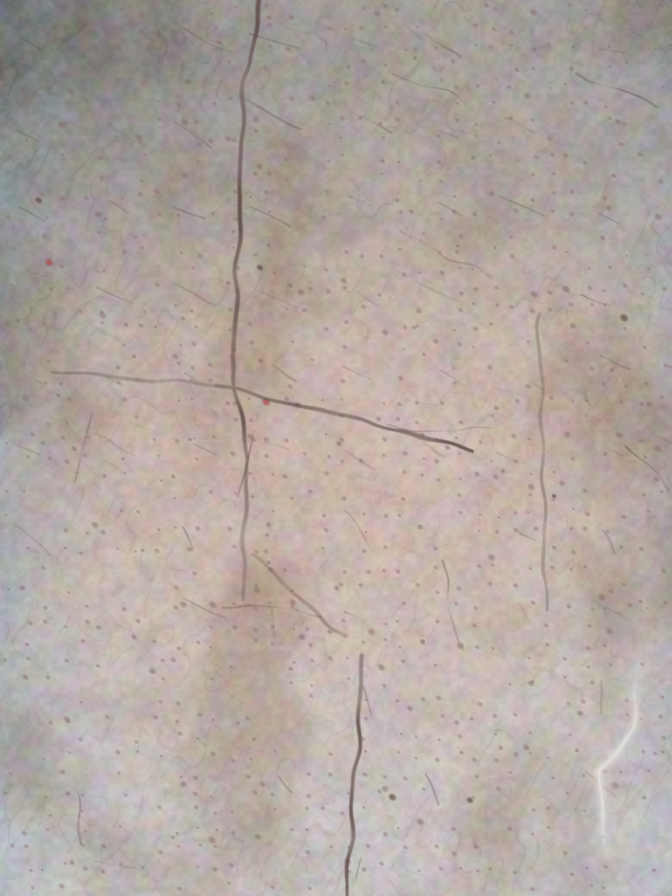
A Shadertoy shader for this texture:

```glsl
// Worn, pinkish plaster sheet with thin cracks, a pale fold, stains and flecks.
// Smooth lighting gradients carry mottled noise; cracks are wobbling segments,
// while flecks and scratches are scattered over hashed grid cells.

const vec3 TOP_GREY    = vec3(0.655, 0.630, 0.605);
const vec3 WARM_PINK   = vec3(0.805, 0.722, 0.683);
const vec3 LOW_PALE    = vec3(0.775, 0.752, 0.745);
const vec3 EDGE_BLUE   = vec3(0.640, 0.672, 0.700);
const vec3 CORNER_DARK = vec3(0.400, 0.430, 0.445);
const vec3 STAIN_TINT  = vec3(0.850, 0.800, 0.740);
const vec3 CRACK_BROWN = vec3(0.350, 0.280, 0.260);
const vec3 FLECK_BROWN = vec3(0.490, 0.390, 0.390);
const vec3 FLECK_RED   = vec3(0.680, 0.240, 0.270);
const vec3 FOLD_WHITE  = vec3(0.900, 0.890, 0.880);
const float GRAIN  = 0.085;
const float CHROMA = 0.075;

float hash(vec2 p) {
    vec3 q = fract(p.xyx * 0.1031);
    q += dot(q, q.yzx + 33.33);
    return fract((q.x + q.y) * q.z);
}

float noise(vec2 p) {
    vec2 i = floor(p), f = fract(p);
    f = f * f * (3.0 - 2.0 * f);
    return mix(mix(hash(i), hash(i + vec2(1, 0)), f.x),
               mix(hash(i + vec2(0, 1)), hash(i + vec2(1, 1)), f.x), f.y);
}

float fbm(vec2 p) {
    float sum = 0.0, amp = 0.5;
    for (int i = 0; i < 4; i++) {
        sum += amp * noise(p);
        p = mat2(1.6, 1.2, -1.2, 1.6) * p + 7.3;
        amp *= 0.5;
    }
    return sum / 0.9375;
}

// Distance to a segment
float segment(vec2 p, vec2 a, vec2 b) {
    vec2 d = b - a;
    return length(p - a - d * clamp(dot(p - a, d) / dot(d, d), 0.0, 1.0));
}

// Soft line of uneven darkness
float crack(vec2 p, vec2 a, vec2 b, float width) {
    float line = 1.0 - smoothstep(width * 0.25, width * 1.5, segment(p, a, b));
    return line * (0.45 + 0.55 * noise(p * 32.0));
}

// Scattered oval flecks: x is coverage, y a random tint
vec2 flecks(vec2 p, float cells, float density, float size) {
    vec2 id = floor(p * cells), seed = id + cells * 3.0;
    vec2 centre = 0.5 + 0.5 * (vec2(hash(seed), hash(seed + 19.7)) - 0.5);
    vec2 d = fract(p * cells) - centre;
    d = vec2(d.x + d.y * 0.5, d.y - d.x * 0.25);
    float r = size * mix(0.5, 1.0, hash(seed + 41.3));
    float cover = 1.0 - smoothstep(r * 0.35, r * 1.25, length(d));
    return vec2(cover * step(hash(seed + 73.1), density), hash(seed + 5.9));
}

// Short scratches, slanted near the top and mixed below
float scratches(vec2 p, float cells) {
    vec2 id = floor(p * cells), seed = id + cells * 5.0;
    float turn = hash(seed + 2.1), high = smoothstep(0.65, 0.9, p.y);
    float angle = mix(-1.9 * turn, -0.3 - 0.3 * turn, high);
    vec2 arm = vec2(cos(angle), sin(angle)) * mix(0.12, 0.32, hash(seed + 8.4));
    vec2 centre = 0.5 + 0.24 * (vec2(hash(seed), hash(seed + 3.7)) - 0.5);
    vec2 q = fract(p * cells) + 0.06 * (noise(p * 28.0) - 0.5);
    float line = 1.0 - smoothstep(0.0, 0.011 * cells / 5.0, segment(q, centre - arm, centre + arm));
    return line * step(hash(seed + 11.0), mix(0.35, 0.8, high)) * noise(p * 40.0);
}

void mainImage(out vec4 fragColor, in vec2 fragCoord) {
    vec2 p = fragCoord / iResolution.y;
    float right = iResolution.x / iResolution.y;

    // Lighting: grey top, warm middle, pale foot, cool borders
    vec3 col = mix(LOW_PALE, WARM_PINK, smoothstep(0.0, 0.48, p.y));
    col = mix(col, TOP_GREY, smoothstep(0.5, 0.98, p.y));
    float border = exp(-p.x * 13.0) + 0.7 * exp(-(right - p.x) * 12.0);
    col = mix(col, EDGE_BLUE * mix(1.08, 0.86, p.y), min(border * 0.8, 1.0));
    col = mix(col, CORNER_DARK, 0.85 * exp(-5.5 * length(p - vec2(0.0, 1.0))));

    // Stains and mottling
    float stain = smoothstep(0.52, 0.78, fbm(p * vec2(7.0, 5.0) + 3.0));
    stain += 0.75 * exp(-450.0 * dot(p - vec2(0.09, 0.52), p - vec2(0.09, 0.52)));
    col *= mix(vec3(1.0), STAIN_TINT, min(stain * 0.6, 0.9));
    col += 0.07 * (fbm(p * 24.0) - 0.5);
    col += GRAIN * (0.6 * noise(p * 130.0) + 0.4 * noise(p * 260.0) - 0.5);
    col += CHROMA * (noise(p * 75.0 + 9.0) - 0.5) * vec3(0.45, -0.5, 0.3);
    col += CHROMA * (noise(p * 62.0 + 31.0) - 0.5) * vec3(0.3, 0.1, -0.9);

    // Fine wrinkles, scratches and flecks
    vec2 slant = mat2(0.9, 0.43, -0.43, 0.9) * p;
    float wrinkle = 1.0 - smoothstep(0.0, 0.07, abs(noise(slant * vec2(70.0, 38.0)) - 0.5));
    col -= 0.035 * wrinkle * smoothstep(0.45, 0.7, noise(p * 22.0));
    col = mix(col, CRACK_BROWN, 0.45 * scratches(p, 5.0) + 0.35 * scratches(p + 0.37, 11.0));
    col = mix(col, FLECK_BROWN, 0.38 * flecks(p, 48.0, 0.45, 0.17).x);
    col = mix(col, FLECK_BROWN, 0.45 * flecks(p + 0.21, 23.0, 0.3, 0.11).x);
    vec2 spot = flecks(p + 0.5, 12.0, 0.12, 0.07);
    col = mix(col, mix(CRACK_BROWN, FLECK_RED, step(0.6, spot.y)), 0.65 * spot.x);

    // Long upright crack, cross crack and fainter companions
    vec2 w = p + 0.008 * (vec2(noise(p * 30.0), noise(p * 30.0 + 50.0)) - 0.5);
    vec2 path[6] = vec2[6](vec2(0.290, 1.01), vec2(0.273, 0.91), vec2(0.270, 0.76),
                           vec2(0.257, 0.60), vec2(0.276, 0.49), vec2(0.268, 0.33));
    float cut = 0.0;
    for (int i = 0; i < 5; i++)
        cut = max(cut, crack(w, path[i], path[i + 1], 0.0026) * (i == 4 ? 0.6 : 1.0));
    cut = max(cut, crack(w, vec2(0.404, 0.265), vec2(0.388, -0.01), 0.0025));
    cut = max(cut, crack(w, vec2(0.24, 0.57), vec2(0.53, 0.50), 0.0023));
    cut = max(cut, 0.5 * crack(w, vec2(0.06, 0.585), vec2(0.24, 0.57), 0.0023));
    cut = max(cut, 0.45 * crack(w, vec2(0.602, 0.65), vec2(0.61, 0.32), 0.0022));
    cut = max(cut, 0.5 * crack(w, vec2(0.28, 0.38), vec2(0.385, 0.29), 0.0022));
    col = mix(col, CRACK_BROWN, 0.85 * cut);

    // Pale fold near the lower right
    float fold = min(segment(w, vec2(0.714, 0.27), vec2(0.705, 0.19)),
                 min(segment(w, vec2(0.705, 0.19), vec2(0.672, 0.14)),
                     segment(w, vec2(0.672, 0.14), vec2(0.678, 0.04))));
    float bright = smoothstep(0.01, 0.10, p.y) * (1.0 - smoothstep(0.16, 0.30, p.y));
    col = mix(col, FOLD_WHITE, bright * (0.75 * exp(-fold * 260.0) + 0.2 * exp(-fold * 60.0)));

    fragColor = vec4(clamp(col, 0.0, 1.0), 1.0);
}
```
